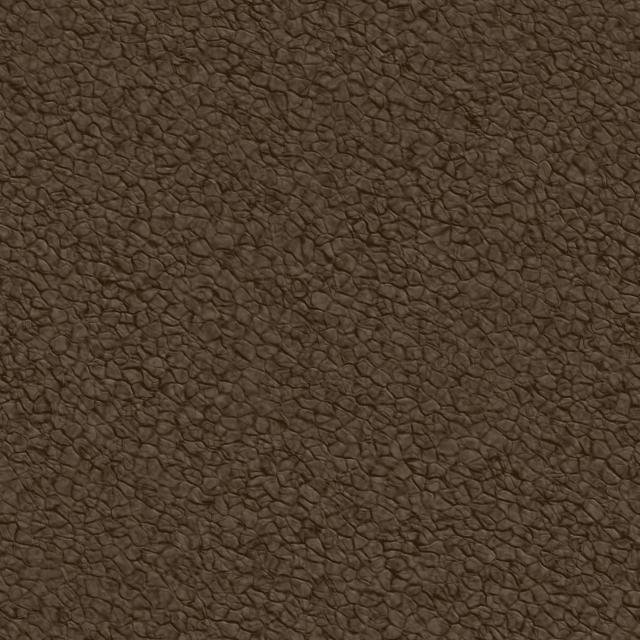
Reproduce this texture procedurally as a Shadertoy shader.

```glsl
// Brown pebbled leather with creases that drift down to the right.
// Warped cellular noise forms the pebbles; a sideways height difference
// lights them, and value noise varies the depth and adds fine grain.

const vec3 LEATHER_BROWN = vec3(0.289, 0.229, 0.168);
const vec2 LIGHT_DIR = vec2(0.45, 0.89);
const float GRAIN_ANGLE = -0.5;
const float PEBBLES = 43.0;

float hash1(vec2 p) {
    return fract(sin(dot(p, vec2(127.1, 311.7))) * 43758.5453);
}

vec2 hash2(vec2 p) {
    return vec2(hash1(p), hash1(p + vec2(37.3, 91.7)));
}

float valueNoise(vec2 p) {
    vec2 cell = floor(p);
    vec2 f = fract(p);
    f = f * f * (3.0 - 2.0 * f);
    float low = mix(hash1(cell), hash1(cell + vec2(1.0, 0.0)), f.x);
    float high = mix(hash1(cell + vec2(0.0, 1.0)), hash1(cell + vec2(1.0)), f.x);
    return mix(low, high, f.y);
}

vec2 rotate(vec2 p, float angle) {
    float c = cos(angle);
    float s = sin(angle);
    return vec2(c * p.x + s * p.y, c * p.y - s * p.x);
}

// Groove strength between cells; crossDepth is the depth across the grain.
float cellGroove(vec2 p, float jitter, float width, float crossDepth) {
    vec2 cell = floor(p);
    vec2 nearest = vec2(9.0);
    vec2 second = vec2(9.0);
    for (int y = -1; y <= 1; y++) {
        for (int x = -1; x <= 1; x++) {
            vec2 id = cell + vec2(float(x), float(y));
            vec2 toSeed = id + 0.5 + jitter * (hash2(id) - 0.5) - p;
            if (dot(toSeed, toSeed) < dot(nearest, nearest)) {
                second = nearest;
                nearest = toSeed;
            } else if (dot(toSeed, toSeed) < dot(second, second)) {
                second = toSeed;
            }
        }
    }
    float gap = length(second) - length(nearest);
    float alongGrain = abs(normalize(second - nearest).y);
    return (1.0 - smoothstep(0.0, width, gap)) * mix(crossDepth, 1.0, alongGrain * alongGrain);
}

// Total depth of pebble edges, wrinkles, long creases and small bumps.
float creaseDepth(vec2 uv) {
    vec2 grain = rotate(uv, GRAIN_ANGLE);
    vec2 bend = vec2(valueNoise(uv * 9.0), valueNoise(uv * 9.0 + 31.0)) - 0.5;
    grain += 0.012 * bend;

    vec2 p = grain * PEBBLES * vec2(0.9, 1.1);
    p += 0.4 * (vec2(valueNoise(p * 1.5), valueNoise(p * 1.5 + 17.0)) - 0.5);

    float pebbleEdge = cellGroove(p, 0.85, 0.31, 0.7);
    float wrinkle = cellGroove(p * 1.75 + 5.3, 0.95, 0.36, 0.7);
    float longCrease = cellGroove(p * vec2(0.16, 0.4) + 9.1, 1.0, 0.3, 0.0);

    float edgeDepth = mix(0.55, 1.1, valueNoise(p * 1.2 + 70.0)) + 0.5 * longCrease;
    float wrinkleDepth = 0.8 * valueNoise(p * 1.3 + 110.0);
    float bumps = valueNoise(rotate(p, 0.6) * 2.9 + 40.0) - 0.5;

    return pebbleEdge * edgeDepth + wrinkle * wrinkleDepth + 0.75 * bumps;
}

// Fine pores in two crossed layers, centred on zero.
float surfaceGrain(vec2 uv) {
    float soft = valueNoise(rotate(uv, 0.4) * 150.0) - 0.5;
    float fine = valueNoise(rotate(uv, 1.1) * 220.0 + 13.0) - 0.5;
    return 0.5 * soft + 0.7 * fine;
}

void mainImage(out vec4 fragColor, in vec2 fragCoord) {
    vec2 uv = fragCoord / iResolution.y;

    // Relief: dark grooves and flanks tilted toward or away from the light
    float depth = creaseDepth(uv);
    vec2 lightStep = 0.0013 * LIGHT_DIR;
    float slope = creaseDepth(uv + lightStep) - creaseDepth(uv - lightStep);

    // Some patches of hide are stretched slightly flatter than others
    float relief = mix(0.9, 1.1, smoothstep(0.15, 0.75, valueNoise(uv * 5.0 + 8.0)));

    float tone = relief * (0.040 - 0.102 * depth + 0.098 * slope);
    tone += 0.09 * surfaceGrain(uv);
    tone = clamp(tone, -0.12, 0.17);

    fragColor = vec4(LEATHER_BROWN + tone, 1.0);
}
```
